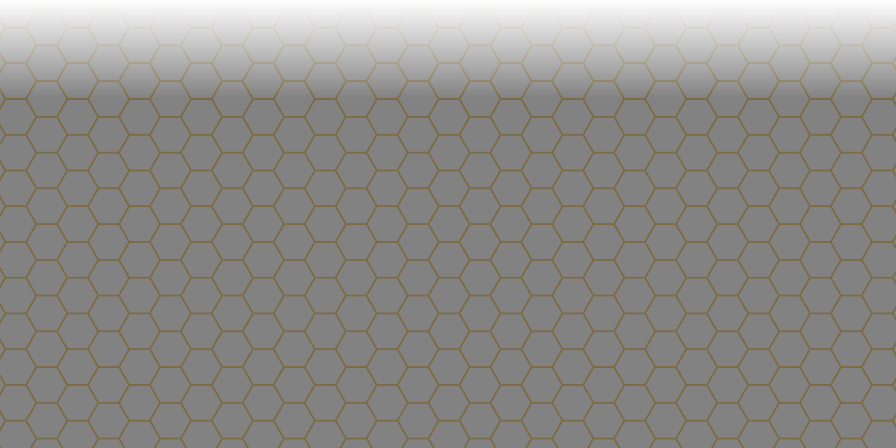
This pattern is drawn by a WebGL 1 fragment shader. Its source:

```glsl
precision highp float;
// Thin brown honeycomb on grey, fading to white along the top edge.

uniform vec2 u_resolution;

// Lengths are fractions of the canvas height.
const float ROW_PITCH = 0.07977;
const vec2 CELL_CENTRE = vec2(0.1042, 0.7790);
const float LINE_WIDTH = 0.0041;
const float FADE_HEIGHT = 0.219;

const vec3 GROUND = vec3(0.51);
const vec3 LINE = vec3(0.49, 0.42, 0.27);
const vec3 HAZE = vec3(1.0);

const float SQRT3 = 1.7320508;

// Offset from the centre of the nearest flat-topped hexagon.
vec2 hexOffset(vec2 p) {
  vec2 period = ROW_PITCH * vec2(SQRT3, 1.0);
  vec2 even = mod(p + 0.5 * period, period) - 0.5 * period;
  vec2 odd = mod(p, period) - 0.5 * period;
  return dot(even, even) < dot(odd, odd) ? even : odd;
}

// Distance from a point inside a cell to the cell's border.
float hexBorderDistance(vec2 offset) {
  vec2 q = abs(offset);
  return 0.5 * ROW_PITCH - max(q.y, dot(q, vec2(0.5 * SQRT3, 0.5)));
}

void main() {
  vec2 p = gl_FragCoord.xy / u_resolution.y;
  float pixel = 1.0 / u_resolution.y;

  // Honeycomb lines, smoothed over one pixel.
  float border = hexBorderDistance(hexOffset(p - CELL_CENTRE));
  float halfWidth = 0.5 * LINE_WIDTH;
  float line = 1.0 - smoothstep(halfWidth - 0.5 * pixel, halfWidth + 0.5 * pixel, border);
  vec3 colour = mix(GROUND, LINE, line);

  // White haze covers ground and lines alike.
  float haze = clamp((p.y - 1.0 + FADE_HEIGHT) / FADE_HEIGHT, 0.0, 1.0);
  gl_FragColor = vec4(mix(colour, HAZE, haze), 1.0);
}
```
